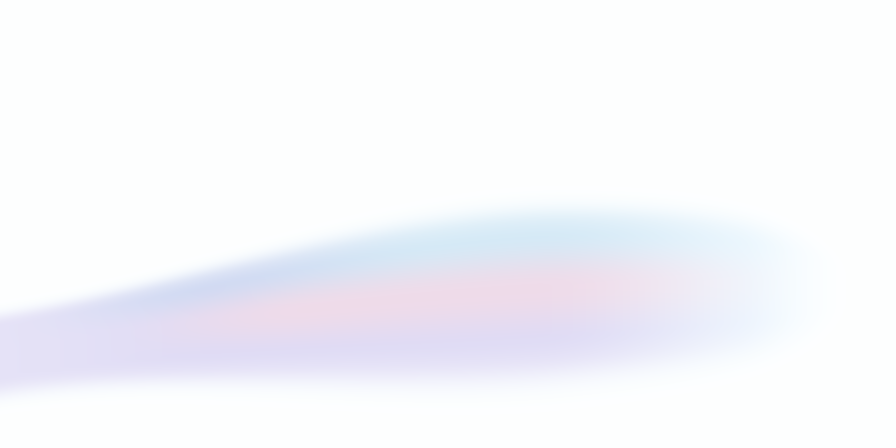
Reproduce this background procedurally as a Shadertoy shader.

```glsl
// A soft pastel plume drifting across near-white paper, rounded at its right end.
// A curved centre line and varying half width give a cross coordinate, which
// drives a sky / rose / lavender ramp and feathered edges.

#define PLUME_END 1.91
#define LEFT_HALF_WIDTH 0.125
#define EXTRA_HALF_WIDTH 0.13
#define PAPER vec3(0.994, 0.998, 0.998)
#define ICE vec3(0.942, 0.978, 1.0)
#define SKY vec3(0.835, 0.915, 0.965)
#define PERIWINKLE vec3(0.82, 0.855, 0.95)
#define ROSE vec3(0.935, 0.86, 0.915)
#define LAVENDER vec3(0.875, 0.86, 0.96)

// Height of the plume's spine, rising and levelling off to the right
float spineHeight(float along) {
    float remaining = 1.0 - along;
    return mix(0.20, 0.35, 1.0 - remaining * remaining);
}

// Half width: swells from the left, then closes into a round tip
float halfWidth(float x, float along) {
    float swell = LEFT_HALF_WIDTH + EXTRA_HALF_WIDTH * smoothstep(0.0, 1.25, x);
    return max(swell * sqrt(max(1.0 - pow(along, 6.0), 0.0)), 0.01);
}

// Colour across the plume, from its lavender base to its blue crest
vec3 plumeColor(float x, float across) {
    vec3 crest = mix(LAVENDER, PERIWINKLE, smoothstep(0.0, 0.45, x));
    crest = mix(crest, SKY, smoothstep(0.45, 1.0, x));
    vec3 heart = mix(LAVENDER, ROSE, smoothstep(0.2, 0.7, x));
    vec3 color = mix(LAVENDER, heart, smoothstep(-0.4, 0.1, across));
    color = mix(color, crest, smoothstep(0.12, 0.6, across));
    return mix(ICE, color, smoothstep(1.85, 1.2, x));
}

void mainImage(out vec4 fragColor, in vec2 fragCoord) {
    vec2 p = fragCoord / iResolution.y;
    float along = clamp(p.x / PLUME_END, 0.0, 1.0);
    float across = (p.y - spineHeight(along)) / halfWidth(p.x, along);

    // Crisper crest, long feather below, gentle fade at both ends
    float density = smoothstep(1.08, 0.55, across) * smoothstep(-1.08, -0.3, across);
    density *= smoothstep(PLUME_END, 1.65, p.x) * mix(0.82, 1.0, smoothstep(0.0, 0.5, p.x));

    // Thin tint first, full pigment where the plume is dense
    vec3 pigment = mix(ICE, plumeColor(p.x, across), smoothstep(0.0, 0.8, density));
    fragColor = vec4(mix(PAPER, pigment, density), 1.0);
}
```
